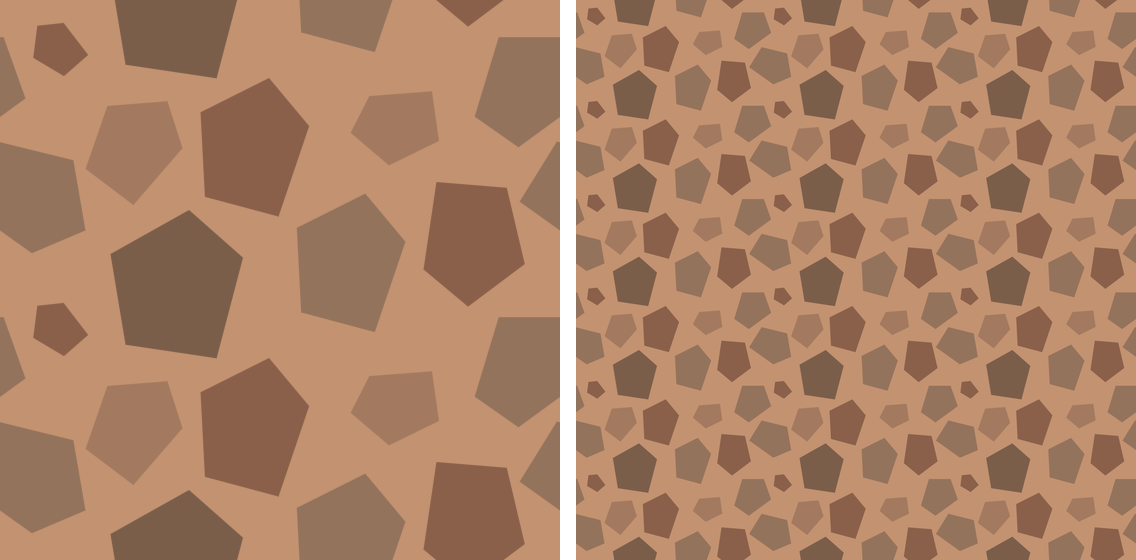
Left, the tile; right, the same tile 3 across and 3 down.
Reproduce this pattern procedurally as a three.js fragment shader.

```glsl
varying vec2 vUv;

const vec2 CELL = vec2(1.0, 0.5);
const vec3 SAND = vec3(0.765, 0.573, 0.440);
const vec3 TAN = vec3(0.640, 0.480, 0.378);
const vec3 TAUPE = vec3(0.580, 0.452, 0.360);
const vec3 RUST = vec3(0.542, 0.378, 0.290);
const vec3 BARK = vec3(0.482, 0.370, 0.292);

// Offset from a centre, wrapped to its nearest repeat
vec2 wrapped(vec2 p, vec2 centre) {
  vec2 q = p - centre;
  return q - CELL * floor(q / CELL + 0.5);
}

// Signed distance to the line a-b, positive on its left
float side(vec2 p, vec2 a, vec2 b) {
  vec2 d = normalize(b - a);
  return dot(p - a, vec2(-d.y, d.x));
}

// Convex pentagon with clockwise corners
float pentagon(vec2 p, vec2 a, vec2 b, vec2 c, vec2 d, vec2 e) {
  float upper = max(side(p, a, b), side(p, e, a));
  float lower = max(side(p, b, c), side(p, c, d));
  return max(max(upper, lower), side(p, d, e));
}

// Common stone, turned in degrees and then stretched
float stone(vec2 p, vec2 stretch, float turn) {
  float c = cos(radians(turn));
  float s = sin(radians(turn));
  mat2 m = mat2(stretch.x * c, stretch.y * s, -stretch.x * s, stretch.y * c);
  return pentagon(p,
    m * vec2(0.0299, 0.1211), m * vec2(0.1016, 0.0352),
    m * vec2(0.0469, -0.1263), m * vec2(-0.0846, -0.0911),
    m * vec2(-0.0924, 0.0599));
}

// Stone of blunter outline
float bluntStone(vec2 p) {
  return pentagon(p,
    vec2(-0.0526, 0.0896), vec2(0.0633, 0.0896), vec2(0.1023, -0.0198),
    vec2(-0.0174, -0.1070), vec2(-0.0956, -0.0523));
}

vec3 paint(vec3 base, vec3 ink, float dist, float soft) {
  return mix(base, ink, smoothstep(0.5 * soft, -0.5 * soft, dist));
}

vec3 paintStone(vec3 base, vec3 ink, vec2 p, vec2 centre, vec2 stretch, float turn, float soft) {
  return paint(base, ink, stone(wrapped(p, centre), stretch, turn), soft);
}

void main() {
  vec2 p = vUv;
  float soft = 1.5 * max(fwidth(p.x), fwidth(p.y));
  vec3 color = SAND;

  // Pale stones
  color = paintStone(color, TAN, p, vec2(0.2414, 0.2398), vec2(0.787), -22.1, soft);
  color = paintStone(color, TAN, p, vec2(0.7070, 0.2760), vec2(0.658), 113.1, soft);

  // Grey-brown stones
  color = paintStone(color, TAUPE, p, vec2(0.6224, 0.0332), vec2(1.0), 0.0, soft);
  color = paintStone(color, TAUPE, p, vec2(0.0529, 0.1477), vec2(0.930), 253.2, soft);
  color = paint(color, TAUPE, bluntStone(wrapped(p, vec2(0.9432, 0.3440))), soft);

  // Reddish stones
  color = paintStone(color, RUST, p, vec2(0.4505, 0.2396), vec2(1.0), 0.0, soft);
  color = paintStone(color, RUST, p, vec2(0.8430, 0.0677), vec2(0.926), 190.3, soft);
  color = paintStone(color, RUST, p, vec2(0.1021, 0.4151), vec2(0.4225), 56.2, soft);

  // Large dark stone
  color = paintStone(color, BARK, p, vec2(0.3156, 0.4914), vec2(1.211, 1.083), 5.5, soft);

  gl_FragColor = vec4(color, 1.0);
}
```
